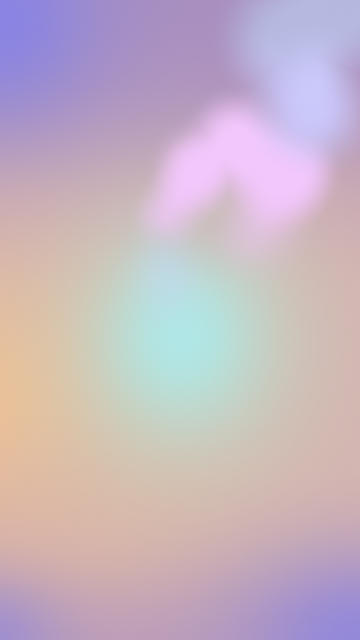
This background is drawn by a WebGL 2 fragment shader. Its source:

```glsl
#version 300 es
precision highp float;

uniform vec2 u_resolution;
out vec4 fragColor;

// Soft elliptical glow, 1 at the centre
float glow(vec2 p, vec2 centre, vec2 radius) {
    vec2 q = (p - centre) / radius;
    return exp(-dot(q, q));
}

float segmentDistance(vec2 p, vec2 a, vec2 b) {
    vec2 ab = b - a;
    return length(p - a - ab * clamp(dot(p - a, ab) / dot(ab, ab), 0.0, 1.0));
}

// Soft-edged stroke: solid inside the inner radius, clear past the outer one
float stroke(vec2 p, vec2 a, vec2 b, float inner, float outer) {
    return 1.0 - smoothstep(inner, outer, segmentDistance(p, a, b));
}

float hash(vec2 p) {
    return fract(sin(dot(p, vec2(12.99, 78.23))) * 43758.5);
}

void main() {
    // Canvas heights: x runs to 0.5625, y to 1
    vec2 p = gl_FragCoord.xy / u_resolution.y;

    // Mauve ground, dusty rose through the middle
    vec3 color = mix(vec3(0.73, 0.61, 0.73), vec3(0.83, 0.70, 0.69),
                     smoothstep(0.0, 0.28, p.y) * (1.0 - smoothstep(0.52, 0.9, p.y)));
    color = mix(color, vec3(0.66, 0.56, 0.75), smoothstep(0.68, 1.0, p.y));

    // Peach from the left, violet in three corners
    color = mix(color, vec3(0.94, 0.75, 0.57), 0.95 * glow(p, vec2(-0.02, 0.37), vec2(0.23, 0.21)));
    color = mix(color, vec3(0.87, 0.71, 0.64), 0.65 * glow(p, vec2(0.15, 0.19), vec2(0.24, 0.13)));
    color = mix(color, vec3(0.54, 0.52, 0.89), glow(p, vec2(0.0, 0.97), vec2(0.15, 0.16)));
    color = mix(color, vec3(0.57, 0.53, 0.86), 0.95 * glow(p, vec2(0.56, 0.0), vec2(0.17, 0.12)));
    color = mix(color, vec3(0.58, 0.54, 0.84), 0.75 * glow(p, vec2(-0.02, 0.0), vec2(0.11, 0.09)));

    // Sage halo around the aqua core
    color = mix(color, vec3(0.79, 0.83, 0.74), 0.85 * glow(p, vec2(0.285, 0.46), vec2(0.21, 0.23)));
    color = mix(color, vec3(0.68, 0.91, 0.91), 0.95 * glow(p, vec2(0.285, 0.475), vec2(0.115, 0.13)));
    color = mix(color, vec3(0.75, 0.86, 0.95), 0.6 * glow(p, vec2(0.262, 0.575), vec2(0.045, 0.065)));

    // Shaded hollow beneath the arch
    color = mix(color, vec3(0.80, 0.74, 0.74), 0.6 * glow(p, vec2(0.33, 0.655), vec2(0.09, 0.06)));

    // Pink arch with a fading leg on each side
    float arch = stroke(p, vec2(0.31, 0.735), vec2(0.37, 0.785), 0.0, 0.085);
    arch = max(arch, stroke(p, vec2(0.37, 0.775), vec2(0.445, 0.73), 0.02, 0.095));
    float legs = stroke(p, vec2(0.262, 0.66), vec2(0.31, 0.735), 0.0, 0.065);
    legs = max(legs, stroke(p, vec2(0.445, 0.73), vec2(0.40, 0.61), 0.0, 0.085));
    legs *= smoothstep(0.53, 0.74, p.y);
    color = mix(color, vec3(0.95, 0.78, 0.99), 1.0 - (1.0 - arch) * (1.0 - legs));

    // Pale blue plume rising to the upper right
    float plume = stroke(p, vec2(0.485, 0.83), vec2(0.455, 0.94), 0.015, 0.115);
    plume = max(plume, stroke(p, vec2(0.455, 0.94), vec2(0.58, 1.02), 0.03, 0.13));
    vec3 plumeColor = mix(vec3(0.79, 0.78, 0.98), vec3(0.71, 0.73, 0.88), smoothstep(0.83, 0.97, p.y));
    color = mix(color, plumeColor, 0.95 * plume);
    color = mix(color, vec3(0.80, 0.80, 0.99), 0.7 * glow(p, vec2(0.49, 0.865), vec2(0.035, 0.06)));

    // Fine dither against banding
    color += (hash(gl_FragCoord.xy) - 0.5) / 255.0;
    fragColor = vec4(color, 1.0);
}
```
